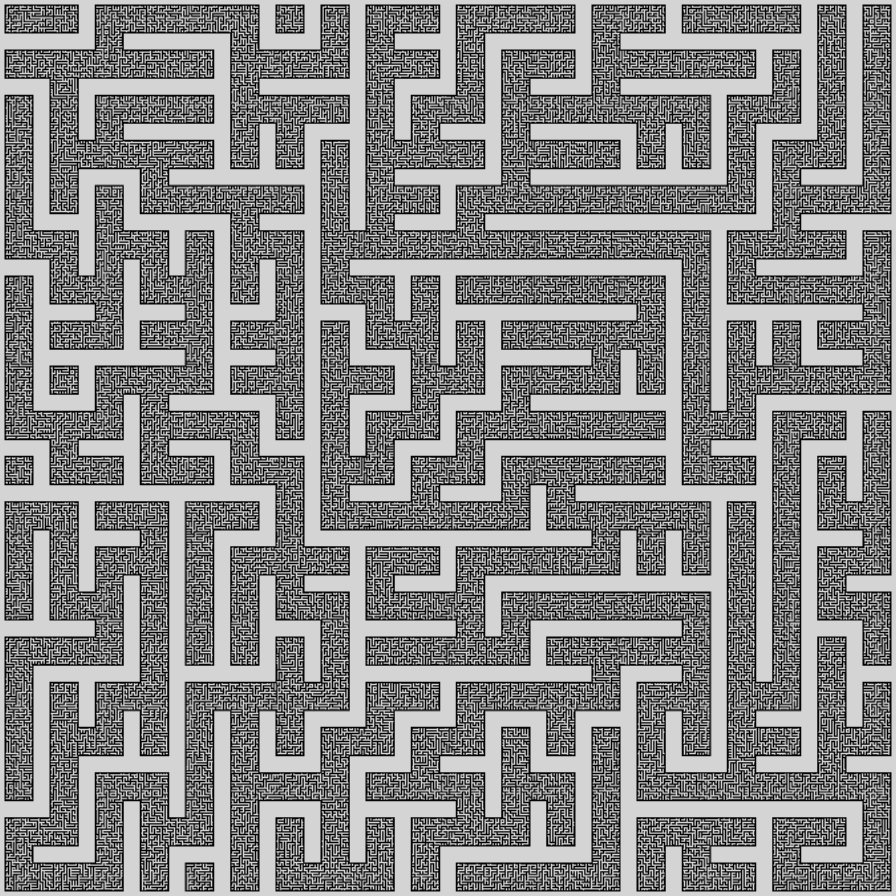
This pattern is drawn by a three.js fragment shader. Its source:

```glsl
// A pale block maze whose dark corridors are filled with a much finer maze.
varying vec2 vUv;

const float CELLS = 20.0;         // coarse cells across the maze
const float PITCH = 0.0504;       // coarse cell size, in canvas widths
const float FINE = 17.0;          // fine cells per coarse cell
const float COARSE_HALF = 3.0 / FINE;
const float FINE_HALF = 0.25;
const float MOAT = 0.5 / FINE;    // dark rim beside each coarse wall
const float FILTER = 1.4;         // smoothing footprint, in screen samples
const int TAPS = 4;

const vec3 PALE = vec3(0.83);
const vec3 DARK = vec3(0.02);

float hash(vec2 p, float seed) {
  vec3 q = fract(vec3(p.xyx + seed * 7.31) * vec3(0.1031, 0.1030, 0.0973));
  q += dot(q, q.yzx + 33.33);
  return fract((q.x + q.y) * q.z);
}

// Random direction, -1 or +1, shared by one whole row or column.
float lane(float index, float seed) {
  return hash(vec2(index, 3.7), seed) < 0.5 ? -1.0 : 1.0;
}

// Each post grows one wall along its row or column; lanes are one-way,
// so two neighbours never grow the same wall.
vec2 growth(vec2 post, float seed) {
  return hash(post, seed) < 0.5
    ? vec2(lane(post.y, seed + 1.0), 0.0)
    : vec2(0.0, lane(post.x, seed + 2.0));
}

bool isWall(vec2 p, float halfWidth, float seed) {
  vec2 post = floor(p + 0.5);
  vec2 d = p - post;
  vec2 a = abs(d);
  if (max(a.x, a.y) < halfWidth) return true;
  if (min(a.x, a.y) > halfWidth) return false;
  vec2 arm = a.x > a.y ? vec2(sign(d.x), 0.0) : vec2(0.0, sign(d.y));
  return dot(growth(post, seed), arm) > 0.5
      || dot(growth(post + arm, seed), arm) < -0.5;
}

// Coarse maze, closed by a frame.
bool isBlock(vec2 p, float halfWidth) {
  vec2 c = abs(p - 0.5 * CELLS);
  return max(c.x, c.y) > 0.5 * CELLS - halfWidth
      || isWall(p, halfWidth, 5.0);
}

float paleness(vec2 p) {
  if (isBlock(p, COARSE_HALF)) return 1.0;
  if (isBlock(p, COARSE_HALF + MOAT)) return 0.0;
  return isWall(p * FINE, FINE_HALF, 11.0) ? 1.0 : 0.0;
}

void main() {
  vec2 p = (vUv - 0.5) / PITCH + 0.5 * CELLS;
  vec2 footprint = fwidth(vUv) / PITCH * FILTER;

  // Average a small grid of samples to smooth every edge.
  float sum = 0.0;
  for (int j = 0; j < TAPS; j++) {
    for (int i = 0; i < TAPS; i++) {
      vec2 offset = (vec2(float(i), float(j)) + 0.5) / float(TAPS) - 0.5;
      sum += paleness(p + offset * footprint);
    }
  }
  gl_FragColor = vec4(mix(DARK, PALE, sum / float(TAPS * TAPS)), 1.0);
}
```
